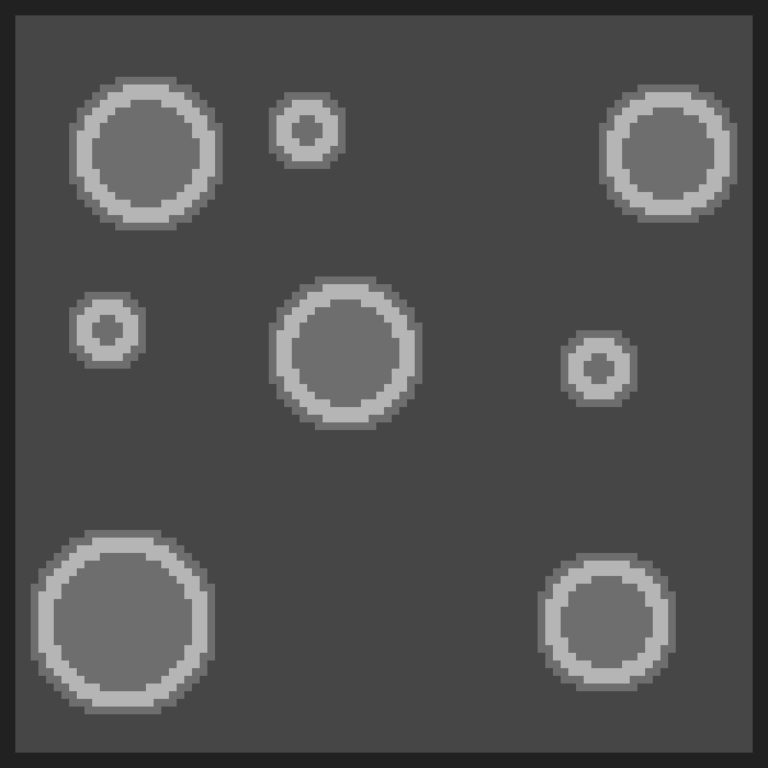
Give the GLSL for this pattern, as a three.js fragment shader.

```glsl
// Scattered pixelated discs with bright rims on a dark grey framed panel.
varying vec2 vUv;

const float GRID = 100.0;         // blocks across the canvas
const float FRAME = 2.0;          // frame width, in blocks
const float EDGE = 0.1;           // half width of the block edge blend, in blocks
const float SECTORS = 3.0;        // sectors per side, one disc in each
const float EMPTY_SECTOR = 1.0;   // sector left without a disc
const float SMALL_RADIUS = 5.0;
const float MEDIUM_RADIUS = 9.0;
const float LARGE_RADIUS = 10.0;
const float HUGE_RADIUS = 12.0;
const float HALO_OFFSET = 0.35;   // band limits relative to the disc radius
const float RIM_OFFSET = -0.9;
const float FILL_OFFSET = -3.1;

const vec3 FRAME_COLOR = vec3(0.13);
const vec3 PANEL_COLOR = vec3(0.273);
const vec3 FILL_COLOR = vec3(0.43);
const vec3 RIM_COLOR = vec3(0.71);

float hash(vec2 p) {
  return fract(sin(dot(p, vec2(127.1, 311.7))) * 43758.5453);
}

// Small discs alternate with bigger ones in a checkerboard of sectors.
float discRadius(float index) {
  if (mod(index, 2.0) > 0.5) return SMALL_RADIUS;
  if (index < 0.5) return HUGE_RADIUS;
  return abs(mod(index, 6.0) - 2.0) < 0.5 ? MEDIUM_RADIUS : LARGE_RADIUS;
}

// Random block corner that keeps the whole disc inside its sector.
vec2 discCenter(float index, float radius) {
  float size = (GRID - 2.0 * FRAME) / SECTORS;
  vec2 sector = vec2(mod(index, SECTORS), floor((index + 0.5) / SECTORS));
  vec2 jitter = vec2(hash(sector + 3.0), hash(sector + 17.0)) * 2.0 - 1.0;
  float slack = 0.5 * size - radius - 1.0;
  return floor(FRAME + (sector + 0.5) * size + jitter * slack + 0.5);
}

// Flat colour of one block.
vec3 blockColor(vec2 block) {
  vec2 p = block + 0.5;
  vec2 border = min(p, GRID - p);
  if (min(border.x, border.y) < FRAME) return FRAME_COLOR;

  vec3 color = PANEL_COLOR;
  for (int i = 0; i < 9; i++) {
    float index = float(i);
    if (abs(index - EMPTY_SECTOR) < 0.5) continue;
    float radius = discRadius(index);
    float d = distance(p, discCenter(index, radius)) - radius;
    if (d < HALO_OFFSET) color = FILL_COLOR;
    if (d < RIM_OFFSET) color = RIM_COLOR;
    if (d < FILL_OFFSET) color = FILL_COLOR;
  }
  return color;
}

void main() {
  // Blend the four nearest blocks in a narrow band at their shared edges.
  vec2 p = vUv * GRID - 0.5;
  vec2 block = floor(p);
  vec2 blend = smoothstep(0.5 - EDGE, 0.5 + EDGE, p - block);
  vec3 lower = mix(blockColor(block), blockColor(block + vec2(1.0, 0.0)), blend.x);
  vec3 upper = mix(blockColor(block + vec2(0.0, 1.0)), blockColor(block + 1.0), blend.x);
  gl_FragColor = vec4(mix(lower, upper, blend.y), 1.0);
}
```
